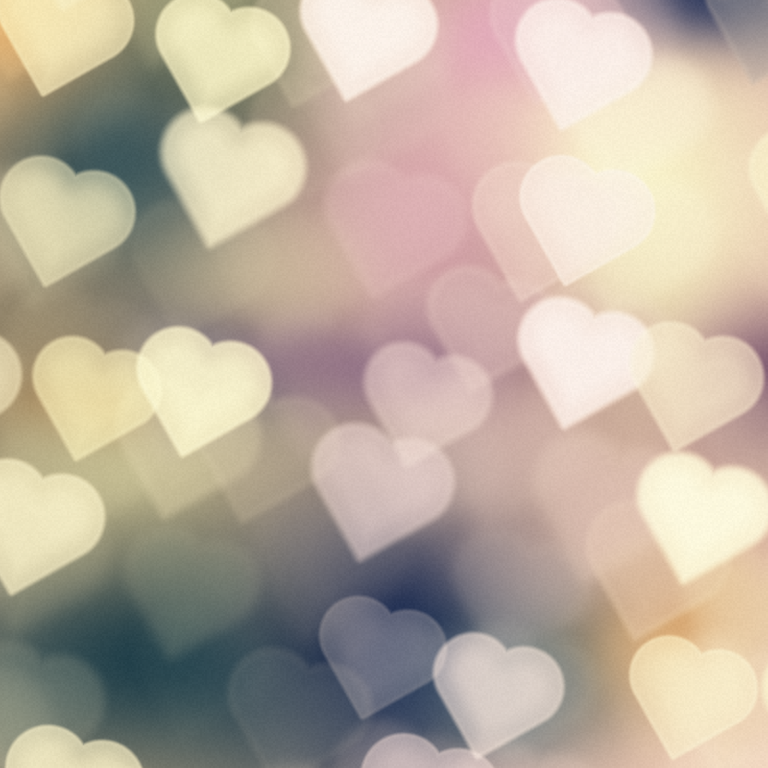
A Shadertoy shader for this background:

```glsl
#define HEART_SIZE 0.143
#define HEART_TILT 0.27
#define BRIGHT_SHARE 0.72
#define CONTRAST 1.6
#define MID_TONE vec3(0.70, 0.61, 0.55)
#define CREAM vec3(1.00, 0.94, 0.75)
#define BLUSH vec3(0.97, 0.86, 0.82)
#define ROSE vec3(0.80, 0.61, 0.64)
#define AMBER vec3(0.83, 0.63, 0.43)
#define NAVY vec3(0.28, 0.29, 0.37)
#define TEAL vec3(0.32, 0.37, 0.38)
#define MAUVE vec3(0.56, 0.43, 0.50)

vec3 hash3(vec2 p) {
    vec3 q = fract(p.xyx * vec3(0.1031, 0.1030, 0.0973));
    q += dot(q, q.yxz + 33.33);
    return fract((q.xxy + q.yzz) * q.zyx);
}

// Layered sines, each octave turned and bent by the previous one
vec2 drift(vec2 p) {
    vec2 sum = vec2(0.0);
    float amp = 0.5;
    p *= 7.0;
    for (int i = 0; i < 4; i++) {
        sum += amp * sin(p.yx + vec2(1.3, 4.1) + sum);
        p = mat2(1.3, 1.0, -1.0, 1.3) * p;
        amp *= 0.5;
    }
    return sum;
}

// Soft elliptical stain of one colour
void stain(inout vec3 col, vec2 p, vec2 centre, vec2 radius, vec3 tint, float amount) {
    vec2 q = (p - centre) / radius;
    col = mix(col, tint, amount * exp(-dot(q, q)));
}

// Out-of-focus colour field
vec3 backdrop(vec2 p) {
    vec2 flow = drift(p);
    p += 0.04 * flow;
    vec3 col = mix(vec3(0.64, 0.57, 0.48), vec3(0.83, 0.70, 0.63), smoothstep(0.1, 0.8, p.x));
    stain(col, p, vec2(0.34, 0.94), vec2(0.24, 0.16), vec3(0.50, 0.50, 0.40), 0.8);
    stain(col, p, vec2(0.17, 0.77), vec2(0.14, 0.13), TEAL, 0.95);
    stain(col, p, vec2(0.26, 0.51), vec2(0.12, 0.08), NAVY + 0.08, 0.75);
    stain(col, p, vec2(0.40, 0.66), vec2(0.15, 0.09), CREAM * 0.84, 0.6);
    stain(col, p, vec2(0.56, 0.71), vec2(0.20, 0.20), ROSE, 0.7);
    stain(col, p, vec2(0.47, 0.53), vec2(0.18, 0.06), MAUVE, 0.85);
    stain(col, p, vec2(0.70, 0.97), vec2(0.16, 0.12), ROSE, 0.9);
    stain(col, p, vec2(0.85, 0.72), vec2(0.15, 0.20), CREAM * 0.92, 0.8);
    stain(col, p, vec2(0.95, 0.99), vec2(0.15, 0.08), NAVY + 0.04, 0.9);
    stain(col, p, vec2(0.99, 0.48), vec2(0.10, 0.10), MAUVE - 0.04, 0.9);
    stain(col, p, vec2(0.22, 0.12), vec2(0.30, 0.15), TEAL, 0.95);
    stain(col, p, vec2(0.53, 0.18), vec2(0.16, 0.20), NAVY, 1.0);
    stain(col, p, vec2(0.74, 0.12), vec2(0.18, 0.11), TEAL + 0.05, 0.8);
    stain(col, p, vec2(0.88, 0.15), vec2(0.11, 0.11), AMBER, 0.7);
    stain(col, p, vec2(0.12, 0.38), vec2(0.17, 0.11), CREAM * 0.82, 0.7);
    stain(col, p, vec2(0.10, 0.47), vec2(0.12, 0.05), AMBER * 0.85, 0.6);
    stain(col, p, vec2(0.02, 0.97), vec2(0.12, 0.12), AMBER, 0.9);
    return col * (1.0 + 0.08 * flow.x);
}

// Signed distance to a unit heart with its tip at the origin
float heart(vec2 p) {
    p.x = abs(p.x);
    if (p.x + p.y > 1.0) return length(p - vec2(0.25, 0.75)) - sqrt(2.0) / 4.0;
    vec2 a = p - vec2(0.0, 1.0);
    vec2 b = p - 0.5 * max(p.x + p.y, 0.0);
    return sqrt(min(dot(a, a), dot(b, b))) * sign(p.x - p.y);
}

float tiltedHeart(vec2 p, float size) {
    float c = cos(HEART_TILT), s = sin(HEART_TILT);
    vec2 q = vec2(c * p.x - s * p.y, s * p.x + c * p.y) / size;
    return heart(q + vec2(0.0, 0.55)) * size - 0.004;
}

// Jittered grid of translucent hearts
void scatterHearts(inout vec3 col, vec2 p, float spacing, bool bright) {
    vec2 home = floor(p / spacing);
    for (int j = -1; j <= 1; j++)
    for (int i = -1; i <= 1; i++) {
        vec2 cell = home + vec2(i, j);
        vec3 place = hash3(cell + (bright ? 17.0 : 61.0));
        vec3 look = hash3(cell + (bright ? 143.0 : 219.0));
        if (bright && place.z > BRIGHT_SHARE) continue;

        vec2 centre = (cell + 0.18 + 0.64 * place.xy) * spacing;
        float blur = bright ? mix(0.003, 0.010, look.x * look.x) : mix(0.005, 0.040, look.x);
        float d = tiltedHeart(p - centre, HEART_SIZE * mix(0.92, 1.06, look.z));
        if (d > blur + 0.012) continue;

        vec3 under = backdrop(centre);
        float glow = smoothstep(0.32, 0.60, dot(under, vec3(0.3, 0.6, 0.1)));
        float pink = smoothstep(0.34, 0.12, abs(centre.x - 0.64)) * 0.8 + 0.3 * look.z;
        vec3 light = mix(CREAM, BLUSH, clamp(pink, 0.0, 1.0));
        vec3 tint = mix(under, light, bright ? mix(0.75, 1.0, look.y) : 0.35);
        float opacity = bright ? mix(0.6, 0.97, look.y) * mix(0.35, 1.0, glow)
                               : mix(0.15, 0.65, look.y) * mix(0.5, 1.0, glow);

        // Disc of light, brighter inside, with a thin warm rim
        float core = mix(0.78, 1.0, smoothstep(0.0, -0.04, d));
        col = mix(col, tint, opacity * core * smoothstep(blur, -blur, d));
        float rim = exp(-pow((d + 0.002) / (0.002 + 0.5 * blur), 2.0));
        col += 0.14 * opacity * rim * AMBER * (1.0 - col);
    }
}

void mainImage(out vec4 fragColor, in vec2 fragCoord) {
    vec2 p = fragCoord / iResolution.y;
    vec3 col = backdrop(p);
    scatterHearts(col, p, 0.15, false);
    scatterHearts(col, p, 0.20, true);

    // Contrast with a soft shoulder, then fine film grain
    col = MID_TONE + CONTRAST * (col - MID_TONE);
    col -= log(1.0 + exp(12.0 * (col - 1.0))) / 12.0;
    col += 0.02 * (hash3(floor(p * 400.0)).x - 0.5);
    fragColor = vec4(clamp(col, 0.0, 1.0), 1.0);
}
```
